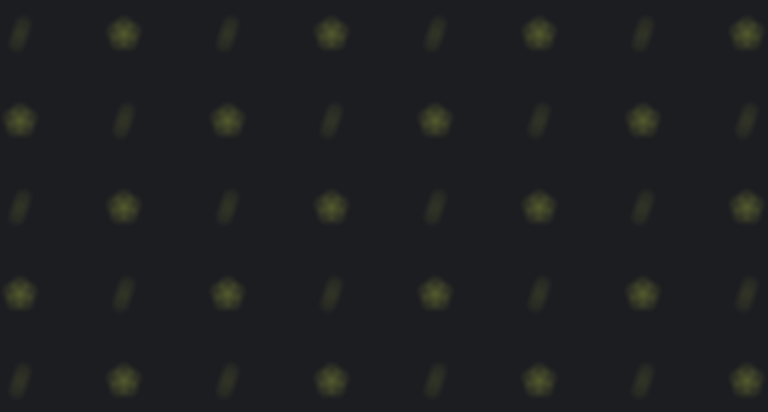
A WebGL 1 fragment shader for this pattern:

```glsl
precision highp float;

uniform vec2 u_resolution;

// Soft round falloff: 1 inside the core, 0 beyond the rim
float softEdge(float dist, float core, float rim) {
  return 1.0 - smoothstep(core, rim, dist);
}

// Five overlapping soft discs; their overlaps form a star pointing down
float blossom(vec2 p) {
  float sum = 0.0;
  for (int i = 0; i < 5; i++) {
    float angle = radians(90.0 + 72.0 * float(i));
    vec2 petal = 0.02 * vec2(cos(angle), sin(angle));
    sum += softEdge(length(p - petal), 0.01, 0.032);
  }
  return sum;
}

// Slanted capsule, brightest at its middle
float streak(vec2 p) {
  vec2 axis = vec2(cos(radians(71.0)), sin(radians(71.0)));
  float along = dot(p, axis);
  float dist = length(p - axis * clamp(along, -0.026, 0.026));
  float fade = mix(1.05, 0.55, smoothstep(0.0, 0.045, abs(along)));
  return fade * softEdge(dist, 0.006, 0.029);
}

void main() {
  // Grid of cells, measured in canvas heights
  vec2 pitch = vec2(0.252, 0.2105);
  vec2 p = gl_FragCoord.xy / u_resolution.y - vec2(0.0487, 0.0755);
  vec2 cell = floor(p / pitch + 0.5);
  vec2 local = p - cell * pitch;

  // Checkerboard of blossoms and streaks
  float isBlossom = mod(cell.x + cell.y, 2.0);
  float glow = isBlossom > 0.5 ? blossom(local) : streak(local);

  vec3 background = vec3(0.11, 0.112, 0.13);
  vec3 olive = vec3(0.073, 0.081, 0.016);
  gl_FragColor = vec4(background + olive * glow, 1.0);
}
```
